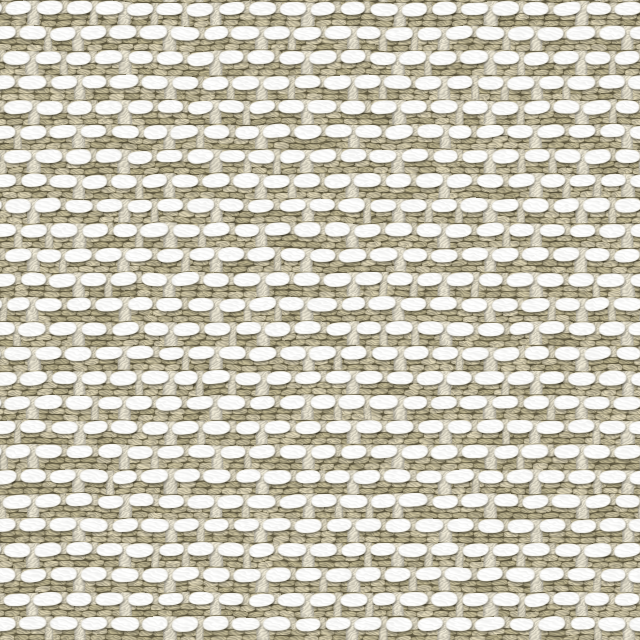
A WebGL 2 fragment shader for this texture:

```glsl
#version 300 es
precision highp float;

uniform vec2 u_resolution;
out vec4 outColor;

const float ROWS = 26.0;      // white weft rows, top to bottom
const float FLOATS = 21.0;    // white floats in each row
const float SLUBS = 42.0;     // tan slubs in each lane
const float LANES = 4.0;      // tan lanes behind each row

const vec3 WHITE = vec3(0.995, 0.995, 0.99);
const vec3 CREAM = vec3(0.87, 0.85, 0.78);
const vec3 SAND = vec3(0.76, 0.73, 0.63);
const vec3 TAN = vec3(0.61, 0.58, 0.45);
const vec3 OLIVE = vec3(0.47, 0.44, 0.33);
const vec3 SHADE = vec3(0.27, 0.25, 0.18);

float hash(vec2 p) {
  vec3 h = fract(vec3(p.xyx) * vec3(0.1031, 0.1030, 0.0973));
  h += dot(h, h.yzx + 33.33);
  return fract((h.x + h.y) * h.z);
}

// Value noise that wraps after a whole number of cells
float noise(vec2 p, vec2 period) {
  vec2 i = floor(p), f = fract(p);
  f = f * f * (3.0 - 2.0 * f);
  vec2 a = mod(i, period), b = mod(i + 1.0, period);
  return mix(mix(hash(a), hash(vec2(b.x, a.y)), f.x),
             mix(hash(vec2(a.x, b.y)), hash(b), f.x), f.y);
}

// Rounded yarn outline: 0 at the core, 1 on the edge
float yarn(vec2 p, vec2 halfSize) {
  vec2 r = abs(p) / halfSize;
  return pow(r.x, 2.8) + pow(r.y, 2.2);
}

float inside(float edge, float soft) {
  return 1.0 - smoothstep(1.0 - soft, 1.0 + soft, edge);
}

// Twisted plies; whole frequencies keep the stripes seamless
float twist(vec2 uv, vec2 freq, float wobble) {
  return 0.5 + 0.5 * sin(6.2831853 * (dot(uv, freq) + wobble));
}

vec3 tanSlubs(vec2 uv, float v, float grain) {
  float lane = mod(floor(v * LANES), ROWS * LANES);
  float x = uv.x * SLUBS + hash(vec2(lane, 7.0));
  vec2 id = vec2(mod(floor(x), SLUBS), lane);
  float tint = hash(id + 3.0);
  vec2 p = vec2(fract(x), fract(v * LANES)) - 0.5;
  p.y += p.x * (hash(id + 61.0) - 0.35) * 0.5;
  float edge = yarn(p, vec2(0.53, 0.42 + 0.14 * tint));
  vec3 body = mix(TAN, SAND, 0.15 + 0.85 * tint);
  body *= 0.84 + 0.18 * twist(uv, vec2(95.0, 210.0), grain) + 0.2 * grain;
  body = mix(body, OLIVE, 0.4 * smoothstep(0.35, 1.0, edge));
  vec3 gap = mix(SHADE, OLIVE, 0.3 + 0.6 * grain);
  return mix(gap, body, inside(edge, 0.35));
}

// Cream warp at every third crossing, small sandy knots at the others
vec3 warpEnds(vec3 base, vec2 uv, float q, float fy, float row, float grain) {
  float column = mod(floor(q + 0.5), FLOATS);
  float x = fract(q + 0.5) - 0.5;
  float wide = 1.0 - step(0.5, mod(column, 3.0));
  float luck = hash(vec2(column, row) + 19.0);
  float reach = mix(0.52 + 0.5 * step(0.72, luck), 1.02, wide);
  float halfWidth = mix(0.12 + 0.08 * smoothstep(0.2, 0.0, abs(fy - 0.29)), 0.21, wide);
  halfWidth += 0.04 * (luck - 0.5);
  float mask = 1.0 - smoothstep(halfWidth - 0.03, halfWidth + 0.03, abs(x));
  mask *= smoothstep(-0.04, 0.06, fy) * (1.0 - smoothstep(reach - 0.08, reach, fy));
  vec3 body = mix(mix(SAND, CREAM, 0.4 + 0.4 * luck), CREAM, wide);
  body *= 0.88 + 0.12 * twist(uv, vec2(130.0, -160.0), grain) + 0.1 * grain;
  body *= 1.0 - 0.2 * smoothstep(0.4, 1.0, abs(x) / halfWidth);
  return mix(base, body, mask);
}

vec3 whiteFloat(vec3 base, vec2 uv, float q, float fy, float row, float grain) {
  vec2 id = vec2(mod(floor(q), FLOATS), row);
  float size = hash(id + 41.0);
  float lift = 0.03 * (hash(id + 83.0) - 0.5);
  vec2 p = vec2(fract(q) - 0.5 + 0.05 * (size - 0.5), fy - 0.29 - lift);
  p.y += 0.06 * p.x;
  vec2 halfSize = vec2(0.41 + 0.05 * size, 0.265 + 0.02 * size);
  float edge = yarn(p, halfSize);
  float shadow = inside(yarn(p - vec2(0.02, 0.07), halfSize), 0.45);
  base = mix(base, base * 0.66, shadow);
  float ply = twist(uv, vec2(50.0, 155.0), grain * 0.8);
  vec3 body = WHITE * (0.95 + 0.04 * ply + 0.03 * grain);
  body = mix(body, CREAM, 0.5 * smoothstep(0.55, 1.1, edge));
  return mix(base, body, inside(edge, 0.22));
}

void main() {
  vec2 uv = gl_FragCoord.xy / u_resolution;

  // Slight waviness of the hand of the cloth
  vec2 sway = vec2(noise(uv * 19.0, vec2(19.0)), noise(uv * 23.0 + 5.0, vec2(23.0)));
  uv += (sway - 0.5) * vec2(0.005, 0.004);

  // Weave coordinates, with alternate rows shifted by half a repeat
  float v = (1.0 - uv.y) * ROWS - 0.06;
  float row = mod(floor(v), ROWS);
  float fy = fract(v);
  float q = uv.x * FLOATS - 1.09 - 1.5 * mod(row, 2.0);

  // Short fibres lying along the weft
  float grain = noise(uv * vec2(150.0, 300.0), vec2(150.0, 300.0));

  vec3 color = tanSlubs(uv, v, grain);
  color = warpEnds(color, uv, q, fy, row, grain);
  color = whiteFloat(color, uv, q, fy, row, grain);
  outColor = vec4(clamp(color, 0.0, 1.0), 1.0);
}
```
